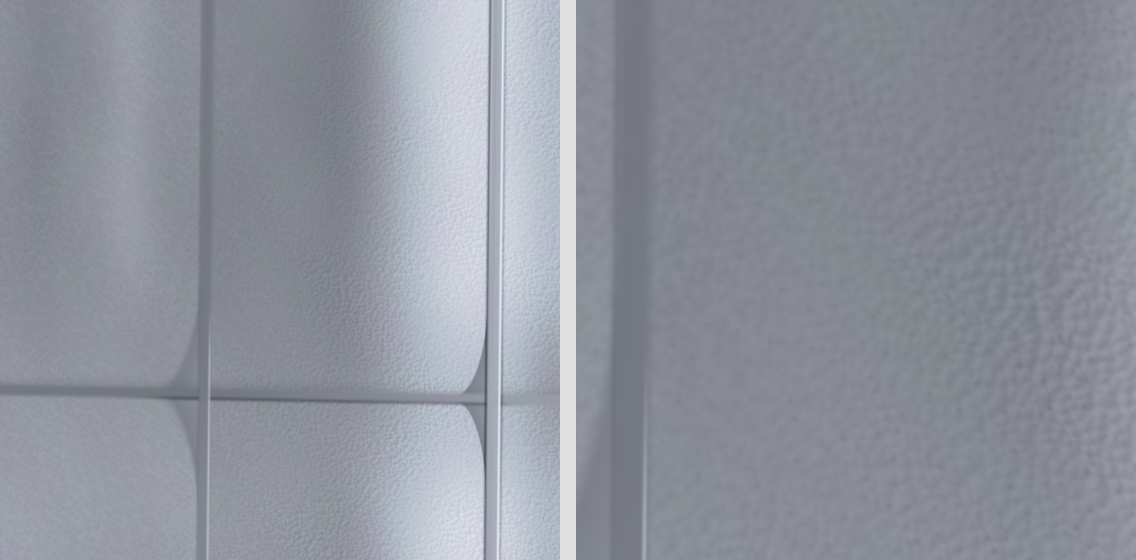
Left, the full canvas; right, a detail of the centre.
This pattern is drawn by a Shadertoy shader. Its source:

```glsl
// Padded grey panels with rounded corners, parted by leaning seams under a side light.
const float PITCH = 0.516;                     // distance between upright seams
const float FIRST_SEAM = 0.362;                // foot of the first upright seam
const float LEAN = 0.010;                      // sideways drift of upright seams
const float CROSS_HEIGHT = 0.304;              // left end of the level seam
const float CROSS_SLOPE = -0.019;
const float CROSS_HALF = 0.009;                // half width of the level seam
const vec2 SEAM_HALF = vec2(0.0105, 0.0130);   // half width: shaded, lit
const vec2 CORNER_SHADED = vec2(0.090, 0.25);  // corner radii
const vec2 CORNER_LIT = vec2(0.056, 0.17);
const vec3 COOL_TINT = vec3(0.0, 0.013, 0.050);
const vec3 SKY_TINT = vec3(-0.005, 0.017, 0.028);
const float BODY_TONE = 0.513;
const float GLOW = 0.30;
const float GRAIN_CELLS = 135.0;
const float PIT_CELLS = 75.0;

vec2 hash2(vec2 p) {
    vec3 q = fract(p.xyx * vec3(0.1031, 0.1030, 0.0973));
    q += dot(q, q.yzx + 33.33);
    return fract((q.xx + q.yz) * q.zy);
}

// Distance to the nearest scattered point.
float cellular(vec2 p) {
    vec2 cell = floor(p), f = fract(p);
    float nearest = 2.0;
    for (int j = -1; j <= 1; j++)
        for (int i = -1; i <= 1; i++) {
            vec2 o = vec2(i, j);
            nearest = min(nearest, length(o + hash2(cell + o) - f));
        }
    return nearest;
}

float waves(vec2 p) {
    return (sin(p.x + 1.7 * sin(p.y * 0.8)) + sin(p.y * 1.3 + 1.4 * sin(p.x * 0.9 + 2.0))
          + 0.6 * sin(dot(p, vec2(2.1, 1.9)))) / 2.6;
}

// Soft bell of unit height.
float bell(float x, float width) {
    return exp(-x * x / (width * width));
}

// Broad light over the bulging panels.
float panelTone(vec2 p, float panel, float across, float rise) {
    float low = smoothstep(0.60, 0.05, p.y);
    float sweep = smoothstep(0.59, 0.84, p.x) * (0.68 + 0.32 * smoothstep(0.0, 0.25, abs(rise)));
    float tone = BODY_TONE + GLOW * sweep;
    tone += 0.06 * low * smoothstep(0.95, 0.55, p.x);
    float upper = smoothstep(0.25, 0.75, p.y);
    tone -= 0.025 * bell(p.x - 0.61, 0.08) * upper;
    if (panel < 0.0) {
        tone += 0.030 + upper * (0.060 * bell(p.x - 0.23, 0.05) - 0.035 * bell(p.x - 0.07, 0.05));
    } else if (panel > 0.0) {
        tone -= 0.01 + 0.10 * smoothstep(0.02, 0.22, across);
    }
    return tone + 0.012 * waves(p * vec2(17.0, 11.0));
}

// Pressed grain with pits, coarsest where the side light grazes it.
float grain(vec2 p) {
    vec2 q = p * GRAIN_CELLS + 0.6 * waves(p * 60.0);
    float relief = cellular(q) - cellular(q + vec2(0.45, -0.35));
    float grazing = smoothstep(0.35, 0.80, p.x + 0.3 * (0.5 - p.y));
    float patchy = 0.75 + 0.35 * waves(p * 19.0 + 1.0);
    float pits = smoothstep(0.22, 0.04, cellular(p * PIT_CELLS + 7.0));
    vec2 diagonal = vec2(dot(p, vec2(0.8, -0.6)) * 45.0, dot(p, vec2(0.6, 0.8)) * 110.0);
    float brushed = (cellular(diagonal) - 0.45) * smoothstep(0.7, 0.3, p.x);
    return relief * patchy * mix(0.022, 0.075, grazing)
         - pits * mix(0.010, 0.030, grazing) + 0.025 * brushed;
}

void mainImage(out vec4 fragColor, in vec2 fragCoord) {
    vec2 p = fragCoord / iResolution.xy;
    float aa = 0.7 / min(iResolution.x, iResolution.y);

    // Seam lattice
    float u = (p.x - FIRST_SEAM - LEAN * p.y) / PITCH;
    float seam = floor(u + 0.5);
    float side = (u - seam) * PITCH;
    float rise = p.y - CROSS_HEIGHT - CROSS_SLOPE * p.x;
    float lit = clamp(seam, 0.0, 1.0);
    float halfWidth = mix(SEAM_HALF.x, SEAM_HALF.y, lit);

    float tone = panelTone(p, floor(u), fract(u), rise) + grain(p);

    // Shaded gap behind the rounded right-hand corners
    vec2 radii = mix(CORNER_SHADED, CORNER_LIT, lit);
    vec2 inward = vec2(-side - halfWidth, abs(rise) - CROSS_HALF);
    float outside = length(max(1.0 - inward / radii, 0.0)) - 1.0;
    float gap = smoothstep(0.0, mix(0.12, 0.05, lit), outside) * step(side, 0.0);
    float gapTone = mix(0.445, 0.48, lit) + 0.20 * clamp(outside, 0.0, 0.4);
    tone = mix(tone, gapTone, gap * mix(0.8, 0.92, lit));

    // Level seam: soft trough with a dark lower lip
    tone -= 0.04 * bell(rise - CROSS_HALF, 0.014);
    float trough = 1.0 - smoothstep(CROSS_HALF - 0.005, CROSS_HALF + 0.006, abs(rise));
    tone = mix(tone, mix(0.445, 0.60, smoothstep(0.35, 0.95, p.x)), trough * 0.88);
    float lip = bell(rise + CROSS_HALF, 0.0025 + aa) * smoothstep(0.2, 0.35, p.x);
    tone -= 0.13 * lip * smoothstep(0.95, 0.85, p.x);

    // Upright seams: blurred in shade, crisp in light
    float soft = mix(mix(0.003, 0.006, smoothstep(0.0, 0.4, rise)), 0.0005, lit) + aa;
    float strip = 1.0 - smoothstep(halfWidth - soft, halfWidth + soft, abs(side));
    float stripTone = mix(0.455 + 0.05 * smoothstep(0.1, -0.2, rise), 0.645, lit);
    tone = mix(tone, stripTone, strip * 0.92);
    float leftEdge = bell(side + halfWidth, 0.0015 + aa);
    float rightEdge = bell(side - halfWidth + 0.002, 0.0010 + aa);
    float shine = mix(0.17 * smoothstep(0.18, 0.04, rise), 0.25, lit);
    tone += shine * rightEdge - mix(0.03, 0.25, lit) * leftEdge;
    tone += lit * 0.07 * smoothstep(0.1, 0.5, rise) * bell(side + halfWidth - 0.004, 0.0010 + aa);
    tone -= lit * 0.15 * bell(side - halfWidth - 0.002, 0.0013 + aa);

    // Cool light with a faint green and violet bloom
    float bloom = waves(p * vec2(31.0, 23.0) + 4.0);
    vec3 color = tone + COOL_TINT + SKY_TINT * bell(tone - 0.70, 0.07);
    color += 0.009 * bloom * vec3(-0.6, 0.8, -0.7);
    fragColor = vec4(clamp(color, 0.0, 1.0), 1.0);
}
```
